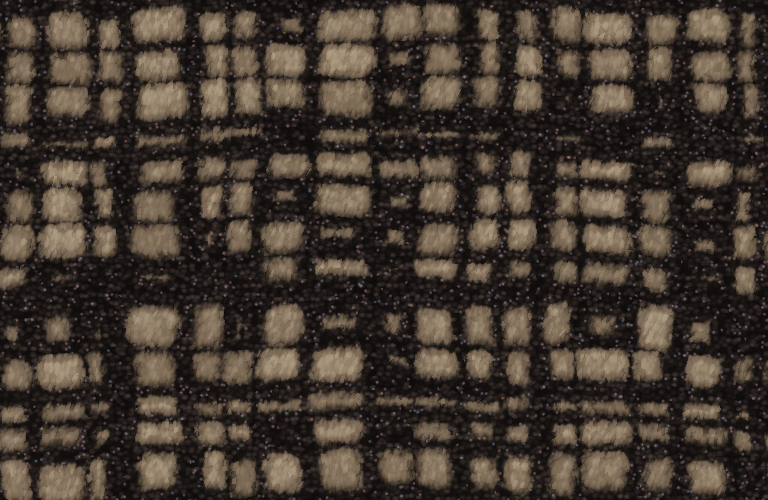
Give the GLSL for this texture, as a WebGL 2 fragment shader.

```glsl
#version 300 es
precision highp float;
// Plush beige tufts in an irregular plaid on a dark, glinting woven ground.
// Jittered bands form the rows and columns, rounded boxes form the tufts,
// and cellular noise supplies the fibres, the stitches and the glints.

#define COLUMNS 11.0      // mean columns per canvas height
#define ROWS 13.0         // mean rows per canvas height
#define JITTER 0.62       // irregularity of the band edges
#define SEAM 0.001        // narrowest half gap between tufts
#define WIDE 0.034        // widest half gap between tufts
#define FUZZ 0.0045       // softness of the tuft edges
#define VACANCY 0.09      // base share of worn tufts
#define STITCHES 92.0     // ground stitches per canvas height
#define GLINT 0.32        // strength of the coloured glints

uniform vec2 u_resolution;
out vec4 fragColor;

float hash(vec2 p) {
    vec3 q = fract(p.xyx * 0.1031);
    q += dot(q, q.yzx + 33.33);
    return fract((q.x + q.y) * q.z);
}

// Cellular noise: x = distance to the nearest point, y = its random value
vec2 cellular(vec2 p) {
    vec2 base = floor(p), best = vec2(9.0, 0.0);
    for (int j = -1; j <= 1; j++)
    for (int i = -1; i <= 1; i++) {
        vec2 id = base + vec2(i, j);
        vec2 point = id + vec2(hash(id + 3.7), hash(id + 61.3));
        float dist = length(p - point);
        if (dist < best.x) best = vec2(dist, hash(id + 127.1));
    }
    return best;
}

float bandEdge(float i, float seed) {
    return i + JITTER * (hash(vec2(i, seed)) - 0.5);
}

// Band holding x: lower edge, upper edge, index
vec3 band(float x, float seed) {
    float i = floor(x);
    if (x < bandEdge(i, seed)) i -= 1.0;
    else if (x >= bandEdge(i + 1.0, seed)) i += 1.0;
    return vec3(bandEdge(i, seed), bandEdge(i + 1.0, seed), i);
}

// Half gap beside an edge, partly constant along the whole edge
float halfGap(float i, float across, float seed) {
    float wholeEdge = hash(vec2(i + 19.0, seed));
    float oneCell = hash(vec2(i + seed, across + 43.0));
    return mix(SEAM, WIDE, pow(mix(wholeEdge, oneCell, 0.42), 2.0));
}

// Signed distance to the tuft; outputs its inner position and random value
float tuft(vec2 p, out vec2 inner, out float tone) {
    vec3 col = band(p.x * COLUMNS + 20.0, 5.0);
    vec3 row = band(p.y * ROWS + 40.0, 11.0);
    vec2 pitch = 1.0 / vec2(COLUMNS, ROWS);
    vec2 lo = vec2(col.x - 20.0, row.x - 40.0) * pitch;
    vec2 hi = vec2(col.y - 20.0, row.y - 40.0) * pitch;
    lo += vec2(halfGap(col.z, row.z, 5.0), halfGap(row.z, col.z, 11.0));
    hi -= vec2(halfGap(col.z + 1.0, row.z, 5.0), halfGap(row.z + 1.0, col.z, 11.0));

    vec2 extent = max((hi - lo) * 0.5, vec2(0.004));
    inner = (p - (lo + hi) * 0.5) / extent;
    tone = hash(vec2(col.z, row.z) + 7.0);
    float radius = 0.65 * min(extent.x, extent.y);
    vec2 q = abs(inner * extent) - extent + radius;
    float d = length(max(q, 0.0)) + min(max(q.x, q.y), 0.0) - radius;

    // Worn tufts, more frequent along bare columns and rows
    float worn = VACANCY + 0.5 * step(hash(vec2(col.z, 71.0)), 0.14)
               + 0.5 * step(hash(vec2(row.z, 83.0)), 0.12);
    return d + 0.022 * step(hash(vec2(col.z, row.z) + 31.0), worn);
}

vec3 groundColor(vec2 p) {
    vec2 stitch = cellular(p * STITCHES * vec2(0.9, 1.1));
    vec2 fleck = cellular(p * STITCHES * 1.15 + 50.0);
    float rib = 0.75 + 0.25 * sin(p.y * STITCHES * 3.4 + 1.2 * sin(p.x * 23.0));
    float lit = stitch.y * rib * smoothstep(0.85, 0.1, stitch.x);
    vec3 color = mix(vec3(0.055, 0.045, 0.043), vec3(0.27, 0.225, 0.21), lit);
    vec3 tint = mix(vec3(1.0, 0.66, 0.6), vec3(0.65, 0.75, 1.0), fract(fleck.y * 57.0));
    return color + GLINT * tint * step(0.86, fleck.y) * smoothstep(0.5, 0.05, fleck.x);
}

void main() {
    vec2 p = gl_FragCoord.xy / u_resolution.y;

    // Slack in the cloth, then loose fibres
    vec2 cloth = p + vec2(0.008 * sin(p.y * 5.3) + 0.004 * sin(p.y * 19.0 + p.x * 7.0),
                          0.010 * sin(p.x * 3.4 + 2.0) + 0.004 * sin(p.x * 13.0 + p.y * 6.0));
    vec2 strand = cellular(mat2(1.0, 0.12, -0.25, 1.0) * cloth * vec2(125.0, 62.0));
    vec2 clump = cellular(cloth * vec2(44.0, 52.0) + 9.0);
    float fibre = 0.6 * strand.y + 0.4 * (1.0 - strand.x);
    cloth += 0.006 * (vec2(clump.y, clump.x) - 0.5);

    vec2 inner;
    float tone;
    float d = tuft(cloth, inner, tone) + 0.007 * (0.5 - fibre);
    float cover = smoothstep(FUZZ, -FUZZ, d);
    float dome = smoothstep(0.0, 0.02, -d);

    // Pile shading, lit from above
    float light = 0.16 + 0.42 * dome + 0.3 * (fibre - 0.5) + 0.16 * (0.5 - clump.x)
                + 0.07 * inner.y + 0.22 * tone;
    vec3 pile = mix(vec3(0.23, 0.19, 0.15), vec3(0.48, 0.41, 0.33), smoothstep(0.0, 0.55, light));
    pile = mix(pile, vec3(0.68, 0.61, 0.51), smoothstep(0.5, 1.0, light));

    // Ground with a faint haze of stray fibres near the tufts
    vec3 ground = groundColor(p);
    ground += vec3(0.10, 0.085, 0.065) * fibre * exp(-max(d, 0.0) * 110.0);
    fragColor = vec4(mix(ground, pile, cover), 1.0);
}
```
